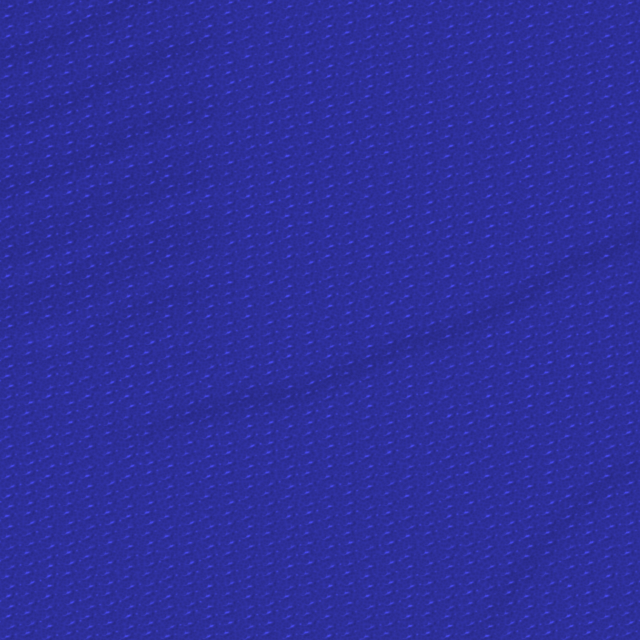
A Shadertoy shader for this texture:

```glsl
// Blue woven jersey cloth: columns of small glints and curled threads, fine grain and soft folds.

const vec2 STITCHES = vec2(32.0, 64.0);        // stitches across and up the canvas
const vec3 CLOTH_TINT = vec3(0.296, 0.306, 1.0); // colour per unit of brightness
const float CLOTH_LEVEL = 0.611;

vec2 hash2(vec2 p) {
    vec3 q = fract(p.xyx * vec3(0.1031, 0.1030, 0.0973));
    q += dot(q, q.yzx + 33.33);
    return fract((q.xx + q.yz) * q.zy);
}

// Distance to the nearest scattered point, in cell units
float cellular(vec2 p) {
    vec2 cell = floor(p);
    float nearest = 4.0;
    for (int y = -1; y <= 1; y++)
    for (int x = -1; x <= 1; x++) {
        vec2 id = cell + vec2(x, y);
        vec2 d = id + hash2(id) - p;
        nearest = min(nearest, dot(d, d));
    }
    return sqrt(nearest);
}

// Soft ellipse, turned by an angle
float softSpot(vec2 p, vec2 radius, float angle) {
    float c = cos(angle), s = sin(angle);
    vec2 q = vec2(c * p.x + s * p.y, c * p.y - s * p.x) / radius;
    return exp(-dot(q, q));
}

// Soft arc of a ring, strongest in the given direction
float curl(vec2 p, float radius, float width, vec2 facing) {
    float r = length(p);
    float d = (r - radius) / width;
    return exp(-d * d) * smoothstep(-0.1, 0.9, dot(p, facing) / max(r, 1e-4));
}

// Light and shade of one stitch around its centre
float stitch(vec2 p, vec2 rnd) {
    float glint = (0.16 + 0.22 * rnd.x) * softSpot(p, vec2(0.0034, 0.0016), 0.15 + 0.4 * rnd.y);
    float bead = (0.06 + 0.16 * rnd.y) * softSpot(p - vec2(0.0125, 0.0030), vec2(0.0019, 0.0016), 0.2);
    float thread = 0.085 * curl(p - vec2(-0.0075, 0.0020), 0.0055, 0.0012, vec2(0.6, -0.8));
    float shade = 0.060 * softSpot(p - vec2(0.0010, -0.0042), vec2(0.0050, 0.0018), 0.3);
    float gap = 0.055 * softSpot(p - vec2(0.0075, 0.0005), vec2(0.0019, 0.0034), -0.2);
    return glint + bead + thread - shade - gap;
}

// Sum of neighbouring stitches; columns stand upright with a slight zigzag
float weave(vec2 uv) {
    vec2 cell = floor(uv * STITCHES);
    float light = 0.0;
    for (int y = -2; y <= 2; y++)
    for (int x = -1; x <= 1; x++) {
        vec2 id = cell + vec2(x, y);
        vec2 rnd = hash2(id + 71.0);
        vec2 zigzag = vec2(0.16 * mod(id.y, 2.0), 0.35 * mod(id.x, 2.0));
        vec2 centre = (id + vec2(0.4, 0.35) + zigzag + 0.14 * (rnd.yx - 0.5)) / STITCHES;
        light += stitch(uv - centre, rnd);
    }
    return light;
}

// Dark crease, given the offset from its curve and the slope there
float crease(float offset, float slope, float width) {
    float d = offset / (width * sqrt(1.0 + slope * slope));
    return exp(-d * d);
}

float folds(vec2 uv) {
    // Long crease rising to the right
    float wobble = 0.006 * sin(uv.x * 23.0) + 0.003 * sin(uv.x * 51.0);
    float longCurve = 0.30 + 0.08 * uv.x + 0.26 * uv.x * uv.x + wobble;
    float dark = 0.038 * crease(uv.y - longCurve, 0.4, 0.018) * smoothstep(0.1, 0.35, uv.x);

    // Short bent crease at the lower right
    float t = max(1.0 - uv.x, 0.0) / 0.23;
    float bentCurve = 0.27 - 0.23 * pow(t, 1.5);
    dark += 0.028 * crease(uv.y - bentCurve, 1.5 * sqrt(t), 0.018) * smoothstep(0.7, 0.8, uv.x);

    // Streaked shadow at the upper left
    float region = (1.0 - smoothstep(0.27, 0.39, uv.x)) * smoothstep(0.34, 0.58, uv.y);
    float across = uv.y - 0.38 * uv.x + 0.008 * sin(uv.x * 19.0);
    float streaks = sin(across * 64.0) + 0.6 * sin(across * 117.0 + 1.3);
    dark += region * (0.018 + 0.012 * streaks);

    // Small raised patch at the left
    float raised = 0.030 * softSpot(uv - vec2(0.09, 0.47), vec2(0.045, 0.018), 0.2);
    return raised - dark;
}

// Fine fibre mottling
float grain(vec2 uv) {
    float fibres = cellular(uv * vec2(190.0, 210.0)) - 0.5;
    float ripple = sin(uv.x * 402.0 + uv.y * 201.0) * sin(uv.y * 603.0 - uv.x * 201.0);
    return 0.085 * fibres + 0.012 * ripple;
}

void mainImage(out vec4 fragColor, in vec2 fragCoord) {
    vec2 uv = fragCoord / iResolution.xy;
    float level = CLOTH_LEVEL + weave(uv) + grain(uv) + folds(uv);
    fragColor = vec4(CLOTH_TINT * clamp(level, 0.53, 0.92), 1.0);
}
```
